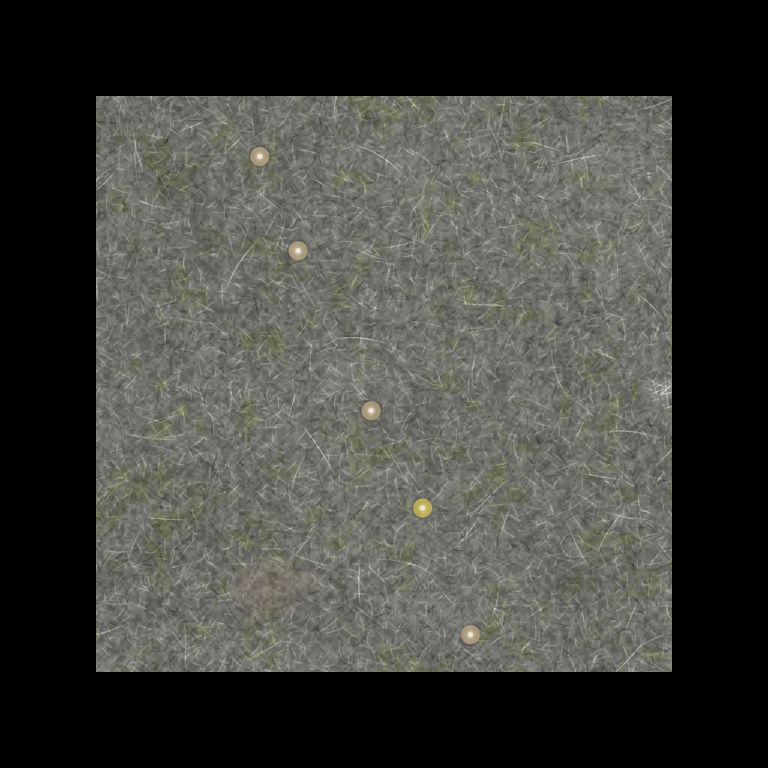
Write a WebGL 1 fragment shader that draws this texture.

```glsl
precision highp float;
// Aerial view of a dry grass plot with pale round markers, framed in black.
uniform vec2 u_resolution;

const float PLOT_HALF = 0.375;
const float BASE_TONE = 0.435;
const vec3 GRASS_TINT = vec3(1.005, 1.005, 0.955);
const vec3 MOSS_TINT = vec3(0.97, 1.01, 0.80);
const vec3 SOIL = vec3(0.49, 0.46, 0.42);
const vec3 MARKER_TAN = vec3(0.66, 0.60, 0.49);
const vec3 MARKER_YELLOW = vec3(0.72, 0.67, 0.36);
const vec3 MARKER_CORE = vec3(0.92, 0.91, 0.87);
const float MARKER_RADIUS = 0.0125;
const vec2 MARKER_START = vec2(0.345, 0.815);
const vec2 MARKER_STEP = vec2(0.068, -0.166);
const vec2 SOIL_CENTER = vec2(0.352, 0.235);
const vec2 PALE_TUFT = vec2(0.865, 0.485);
const float STRAND_WIDTH = 0.0009;
const float TAU = 6.2831853;

float hash(vec2 p) {
  return fract(sin(dot(p, vec2(127.1, 311.7))) * 43758.5453);
}

// Value noise that wraps after a whole number of cells.
float noise(vec2 uv, float cells, float seed) {
  vec2 p = uv * cells;
  vec2 i = floor(p);
  vec2 f = fract(p);
  f = f * f * (3.0 - 2.0 * f);
  vec2 a = mod(i, cells) + seed;
  vec2 b = mod(i + 1.0, cells) + seed;
  return mix(mix(hash(a), hash(vec2(b.x, a.y)), f.x),
             mix(hash(vec2(a.x, b.y)), hash(b), f.x), f.y);
}

// Signed brightness of bent, tapered stalks scattered over a wrapping grid.
float strands(vec2 uv, float cells, float dark, float light, float chance, float seed, float pixel) {
  vec2 p = uv * cells;
  vec2 home = floor(p);
  float total = 0.0;
  for (int y = -1; y <= 1; y++) {
    for (int x = -1; x <= 1; x++) {
      vec2 cell = home + vec2(float(x), float(y));
      vec2 id = mod(cell, cells);
      float lean = TAU * noise((id + 0.5) / cells, 14.0, 3.0);
      for (int k = 0; k < 2; k++) {
        vec2 key = id + seed + float(k) * 37.3;
        float shade = hash(key + 5.1);
        float angle = lean + (hash(key + 9.7) - 0.5) * 3.0;
        vec2 center = cell + vec2(hash(key), hash(key + 2.3));
        vec2 axis = vec2(cos(angle), sin(angle));
        vec2 d = p - center;
        float along = dot(d, axis);
        float bend = (hash(key + 4.9) - 0.5) * 0.5;
        float across = dot(d, vec2(-axis.y, axis.x)) - bend * along * along;
        float reach = mix(0.35, 0.9, hash(key + 7.9));
        float line = 1.0 - smoothstep(STRAND_WIDTH - 0.5 * pixel, STRAND_WIDTH + 0.5 * pixel, abs(across) / cells);
        float taper = 1.0 - smoothstep(0.3, 1.0, abs(along) / reach);
        total += line * taper * mix(dark, light, shade) * step(hash(key + 6.7), chance);
      }
    }
  }
  return total;
}

vec3 grassColor(vec2 uv, float pixel) {
  float patches = noise(uv, 9.0, 11.0) * 0.6 + noise(uv, 24.0, 17.0) * 0.4;
  float tone = BASE_TONE + 0.07 * (patches - 0.5);
  tone += 0.09 * (noise(uv, 96.0, 23.0) - 0.5);
  tone += 0.13 * (noise(uv, 256.0, 29.0) - 0.5);

  // Fine litter, grass stalks, then rare long dead branches.
  float stalks = strands(uv, 76.0, -0.09, 0.13, 1.0, 41.0, pixel);
  stalks += strands(uv, 58.0, -0.09, 0.13, 1.0, 71.0, pixel);
  stalks += strands(uv, 36.0, -0.06, 0.14, 0.8, 97.0, pixel);
  stalks += strands(uv, 18.0, 0.04, 0.22, 0.25, 131.0, pixel);

  float bare = 1.0 - smoothstep(0.015, 0.065, length((uv - SOIL_CENTER) * vec2(0.9, 1.1)) + 0.03 * (noise(uv, 40.0, 53.0) - 0.5));
  float pale = 1.0 - smoothstep(0.005, 0.045, length((uv - PALE_TUFT) * vec2(1.3, 0.9)));
  tone += stalks * (1.0 - 0.65 * bare) + pale * (0.06 + abs(stalks));
  tone = clamp(tone, 0.24, 0.80);

  float moss = smoothstep(0.55, 0.85, noise(uv, 34.0, 61.0) * 0.6 + noise(uv, 110.0, 67.0) * 0.4);
  vec3 color = tone * mix(GRASS_TINT, MOSS_TINT, moss);
  return mix(color, SOIL * tone / BASE_TONE, 0.7 * bare);
}

// Round markers in a loose diagonal row.
vec3 addMarkers(vec3 color, vec2 uv, float pixel) {
  for (int i = 0; i < 5; i++) {
    float n = float(i);
    vec2 jitter = vec2(hash(vec2(n, 2.7)), hash(vec2(n, 8.4))) - 0.5;
    float d = length(uv - MARKER_START - n * MARKER_STEP - 0.05 * jitter);
    vec3 face = mix(MARKER_TAN, MARKER_YELLOW, step(2.5, n) * step(n, 3.5));
    float ring = smoothstep(0.45, 0.6, d / MARKER_RADIUS);
    face = mix(face * 1.1, face, ring) + 0.05 * (noise(uv, 256.0, 83.0) - 0.5);
    float core = 1.0 - smoothstep(-pixel, pixel, d - 0.28 * MARKER_RADIUS);
    float disc = 1.0 - smoothstep(-pixel, pixel, d - MARKER_RADIUS);
    float shadow = 1.0 - smoothstep(MARKER_RADIUS, 1.3 * MARKER_RADIUS, d);
    color = mix(color * (1.0 - 0.2 * shadow), mix(face, MARKER_CORE, core), disc);
  }
  return color;
}

void main() {
  vec2 uv = gl_FragCoord.xy / u_resolution;
  float pixel = 1.0 / min(u_resolution.x, u_resolution.y);
  vec2 edge = abs(uv - 0.5) - PLOT_HALF;
  float plot = 1.0 - smoothstep(-0.5 * pixel, 0.5 * pixel, max(edge.x, edge.y));
  vec3 color = addMarkers(grassColor(uv, pixel), uv, pixel);
  gl_FragColor = vec4(color * plot, 1.0);
}
```
